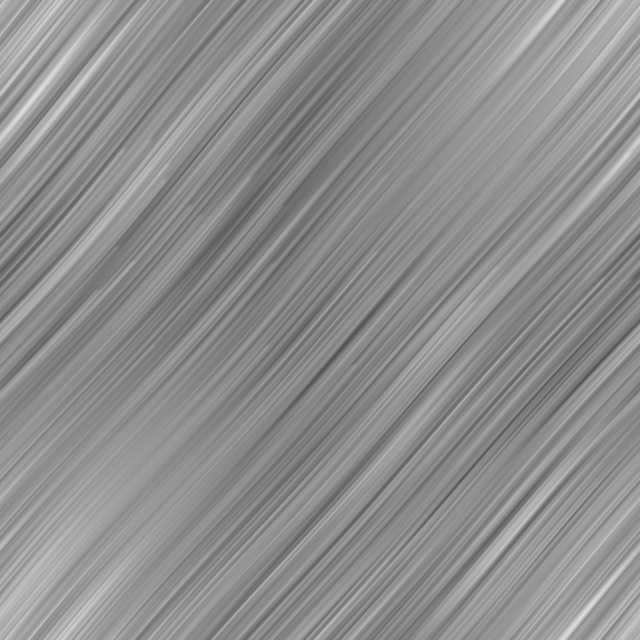
A WebGL 1 fragment shader for this texture:

```glsl
precision highp float;

uniform vec2 u_resolution;

const float TAU = 6.2831853;
const float SLANT = 0.88; // columns shifted per unit of height

float hash(vec2 p) {
  return fract(sin(dot(p, vec2(12.9898, 78.233))) * 43758.545);
}

// Random level of a stripe at a knot; wraps along the slanted tile
float knotLevel(float index, float knot, float knots, float count, float seed) {
  float turn = floor(knot / knots);
  float shift = floor(SLANT * count + 0.5);
  float key = mod(index + shift * turn, count);
  return 2.0 * hash(vec2(key + seed, knot - knots * turn + 1.7 * seed)) - 1.0;
}

float stripe(float index, float along, float knots, float count, float seed) {
  float t = along * knots + 0.618 * seed;
  float knot = floor(t);
  float a = knotLevel(index, knot, knots, count, seed);
  float b = knotLevel(index, knot + 1.0, knots, count, seed);
  return mix(a, b, smoothstep(0.0, 1.0, t - knot));
}

float column(vec2 p, float count) {
  return p.x * count - p.y * floor(SLANT * count + 0.5);
}

// Stripes of two lengths, smoothly joined side by side
float streaks(vec2 p, float count, float seed) {
  float s = column(p, count);
  float i = floor(s);
  float w = smoothstep(0.0, 1.0, s - i);
  float longer = mix(stripe(i, p.y, 3.0, count, seed),
                     stripe(i + 1.0, p.y, 3.0, count, seed), w);
  float shorter = mix(stripe(i, p.y, 5.0, count, seed + 0.5),
                      stripe(i + 1.0, p.y, 5.0, count, seed + 0.5), w);
  return 0.8 * longer + 0.6 * shorter;
}

// Sparse streaks that swell slowly and stop abruptly at the upper end
float bluntStreaks(vec2 p, float count) {
  float s = column(p, count);
  float key = mod(floor(s), count);
  float end = 0.4 + 0.4 * hash(vec2(key, 3.1));
  float profile = sin(0.5 * TAU * fract(s));
  float envelope = smoothstep(end - 0.25, end, p.y) * (1.0 - smoothstep(end - 0.008, end, p.y));
  return step(0.6, hash(vec2(key, 8.3))) * profile * profile * envelope;
}

void main() {
  vec2 uv = gl_FragCoord.xy / u_resolution;
  vec2 wave = cos(TAU * uv);

  // Very slight bend of the streaks
  float bend = 0.005 * sin(TAU * uv.y + 0.8) + 0.004 * sin(TAU * (uv.x + uv.y));
  vec2 p = vec2(uv.x + bend, uv.y);

  // Calm patches with little contrast
  float calm = (0.5 + 0.5 * cos(TAU * (uv.x - uv.y + 0.04)))
             * (0.5 - 0.5 * cos(TAU * (uv.x + uv.y)));

  // Broad light and shade
  float corners = (0.5 + 0.5 * wave.x) * (0.5 + 0.5 * wave.y);
  float shade = 0.503 + 0.135 * corners + 0.04 * calm;

  // Streaks from wide to hair-thin
  float ridge = streaks(p, 50.0, 5.0);
  float grain = 0.012 * streaks(p, 17.0, 2.0)
              + 0.042 * ridge + 0.06 * ridge * max(ridge, 0.0)
              + 0.07 * streaks(p, 109.0, 9.0)
              + 0.06 * streaks(p, 167.0, 17.0)
              + 0.105 * streaks(p, 242.0, 14.0)
              + 0.08 * bluntStreaks(p, 67.0);
  shade += grain * (1.0 - 0.75 * calm);

  gl_FragColor = vec4(vec3(shade), 1.0);
}
```
